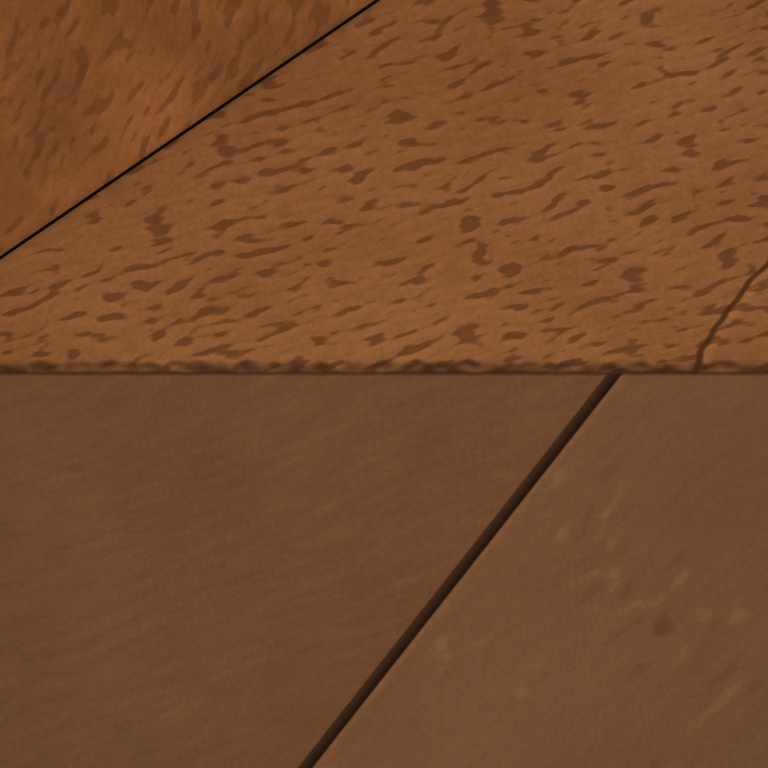
Reproduce this texture procedurally as a WebGL 1 fragment shader.

```glsl
precision highp float;
// Two tiers of brown wood split by a rough horizontal edge and slanted seams.
// Stretched gradient noise makes the pores and streaks; line distances
// place the seams, and broad noise gathers the pores into clusters.
uniform vec2 u_resolution;

const vec3 UPPER_DARK = vec3(0.47, 0.285, 0.155);
const vec3 UPPER_LIGHT = vec3(0.555, 0.365, 0.220);
const vec3 SIDE_PLANK = vec3(0.495, 0.300, 0.160);
const vec3 LOWER_DARK = vec3(0.400, 0.257, 0.158);
const vec3 LOWER_LIGHT = vec3(0.452, 0.307, 0.196);
const vec3 PORE = vec3(0.310, 0.175, 0.090);
const vec3 GROOVE = vec3(0.205, 0.125, 0.075);
const vec3 SEAM_BLACK = vec3(0.070, 0.040, 0.025);
const float EDGE_Y = 0.514;
const float EDGE_BAND = 0.015;
const vec2 UPPER_SEAM_A = vec2(0.0, 0.664);
const vec2 UPPER_SEAM_B = vec2(0.492, 1.0);
const vec2 LOWER_SEAM_A = vec2(0.397, 0.0);
const vec2 LOWER_SEAM_B = vec2(0.801, 0.514);
const float GROOVE_HALF = 0.0068;

vec2 hashGradient(vec2 cell) {
  float h = fract(sin(dot(cell, vec2(127.1, 311.7))) * 43758.55);
  return vec2(cos(6.2832 * h), sin(6.2832 * h));
}

float gradientNoise(vec2 p) {
  vec2 i = floor(p), f = fract(p);
  vec2 w = f * f * f * (f * (f * 6.0 - 15.0) + 10.0);
  float a = dot(hashGradient(i), f);
  float b = dot(hashGradient(i + vec2(1.0, 0.0)), f - vec2(1.0, 0.0));
  float c = dot(hashGradient(i + vec2(0.0, 1.0)), f - vec2(0.0, 1.0));
  float d = dot(hashGradient(i + 1.0), f - 1.0);
  return mix(mix(a, b, w.x), mix(c, d, w.x), w.y);
}

float fbm(vec2 p) {
  float sum = 0.0, gain = 0.6;
  for (int k = 0; k < 4; k++) {
    sum += gain * gradientNoise(p);
    p = p * 2.03 + 17.3;
    gain *= 0.5;
  }
  return sum;
}

vec2 alongGrain(vec2 p, float angle) {
  float c = cos(angle), s = sin(angle);
  return vec2(c * p.x + s * p.y, c * p.y - s * p.x);
}

// Signed distance to a line: positive on the left of a to b.
float lineSide(vec2 p, vec2 a, vec2 b) {
  vec2 d = normalize(b - a);
  return d.x * (p.y - a.y) - d.y * (p.x - a.x);
}

float spot(vec2 p, vec2 center, vec2 size) {
  vec2 q = (p - center) / size;
  return exp(-dot(q, q));
}

vec3 upperWood(vec2 p, float px) {
  float seam = lineSide(p, UPPER_SEAM_A, UPPER_SEAM_B);
  float side = smoothstep(-px, px, seam);
  vec2 bent = p + 0.012 * vec2(gradientNoise(p * 9.0), gradientNoise(p * 9.0 + 31.0));
  vec2 mainGrain = alongGrain(bent, 0.30) * vec2(26.0, 84.0);
  vec2 sideGrain = alongGrain(bent, 1.08) * vec2(25.0, 68.0) + 40.0;
  vec2 grain = seam > 0.0 ? sideGrain : mainGrain;
  float pores = gradientNoise(grain) + 0.30 * gradientNoise(grain * 2.1 + 9.0);
  float lit = gradientNoise(grain + vec2(0.1, 0.55));

  // Clusters darken and widen the pores.
  float cluster = 0.5 * fbm(p * 5.0 + 3.0) + 0.16 * spot(p, vec2(0.48, 0.79), vec2(0.09, 0.035))
    + 0.13 * spot(p, vec2(0.10, 0.61), vec2(0.13, 0.06));
  float mask = smoothstep(0.10, 0.40, pores + 0.55 * cluster);
  float tone = 0.48 + 0.8 * fbm(p * vec2(3.0, 5.0)) + 0.22 * (p.x - 0.4) - 0.3 * (p.y - 0.75);
  vec3 color = mix(UPPER_DARK, UPPER_LIGHT, clamp(tone, 0.0, 1.0));
  color = mix(color, SIDE_PLANK * (1.0 + 0.3 * fbm(p * 7.0)), side);
  color *= 1.0 + 0.07 * lit + 0.09 * fbm(grain * 1.6);
  color = mix(color, PORE, mask * mix(0.60, 0.42, side));

  // Curved crack near the right border.
  float rise = max(p.y - EDGE_Y, 0.0) / 0.145;
  float crackX = 0.905 + 0.095 * pow(rise, 1.4) + 0.006 * gradientNoise(vec2(p.y * 45.0, 2.0));
  float crack = (p.x - crackX) * 0.83;
  color *= 1.0 + 0.10 * exp(-pow((crack - 0.009) / 0.005, 2.0));
  color = mix(color, PORE * 0.85, 0.8 * (1.0 - smoothstep(0.0015, 0.0055, abs(crack))));

  // Thin black seam with a soft shadow.
  color *= 1.0 - 0.25 * exp(-abs(seam) / 0.005);
  return mix(color, SEAM_BLACK, 1.0 - smoothstep(0.0010, 0.0016 + px, abs(seam)));
}

vec3 lowerWood(vec2 p, float px) {
  float seam = lineSide(p, LOWER_SEAM_A, LOWER_SEAM_B);
  float right = smoothstep(px, -px, seam);
  vec2 grain = alongGrain(p + 0.02 * gradientNoise(p * 6.0), mix(0.38, 0.75, right));
  float streaks = fbm(grain * vec2(14.0, 75.0));
  float blotches = fbm(p * 4.0 + 11.0);
  float tone = 0.32 + 0.38 * right + 0.55 * blotches + 0.25 * (0.25 - p.y);
  vec3 color = mix(LOWER_DARK, LOWER_LIGHT, clamp(tone, 0.0, 1.0));
  color *= 1.0 + mix(0.11, 0.06, right) * streaks;

  // Pale flakes and sparse dark marks, mostly on the right plank.
  float flakes = gradientNoise(grain * vec2(22.0, 46.0) + 5.0);
  float patches = smoothstep(-0.05, 0.25, fbm(p * 6.0 + 23.0)) * mix(0.35, 1.0, right);
  color *= 1.0 + 0.12 * patches * smoothstep(0.1, 0.5, flakes);
  float marks = smoothstep(0.15, 0.5, -flakes) * (patches * 0.18
    + 0.4 * spot(p, vec2(0.09, 0.39), vec2(0.025)) + 0.4 * spot(p, vec2(0.60, 0.375), vec2(0.03))
    + 0.25 * spot(p, vec2(0.86, 0.17), vec2(0.09, 0.06)));
  color = mix(color, PORE, marks);

  // Wide groove, darkest along its right wall.
  float groove = 1.0 - smoothstep(GROOVE_HALF - 0.001, GROOVE_HALF + 0.001 + px, abs(seam));
  vec3 wall = GROOVE * mix(0.65, 1.2, smoothstep(-GROOVE_HALF, GROOVE_HALF, seam));
  color *= 1.0 + 0.07 * exp(-pow((seam + 0.011) / 0.004, 2.0));
  return mix(color, wall, groove);
}

void main() {
  vec2 p = gl_FragCoord.xy / u_resolution;
  float px = 1.0 / min(u_resolution.x, u_resolution.y);
  float above = p.y - EDGE_Y;
  vec3 color = mix(lowerWood(p, px), upperWood(p, px), smoothstep(-px, px, above));

  // Ragged dark rim of the upper tier.
  float ragged = EDGE_BAND + 0.008 * gradientNoise(vec2(p.x * 45.0, 4.0));
  float rim = smoothstep(-px, px, above) * (1.0 - smoothstep(ragged - 0.006, ragged + 0.004, above));
  float chips = 0.52 + 0.7 * gradientNoise(p * vec2(42.0, 90.0)) + 0.2 * fbm(p * 8.0);
  color = mix(color, GROOVE * 1.1, rim * clamp(chips, 0.15, 0.95));
  color = mix(color, GROOVE, 0.6 * exp(-pow(above / 0.0025, 2.0)));

  // Fine surface grain and a slight falloff at the corners.
  color *= 1.0 + 0.06 * gradientNoise(p * 190.0) + 0.035 * gradientNoise(p * 95.0 + 7.0);
  color *= 1.03 - 0.14 * dot(p - 0.5, p - 0.5);
  gl_FragColor = vec4(color, 1.0);
}
```
